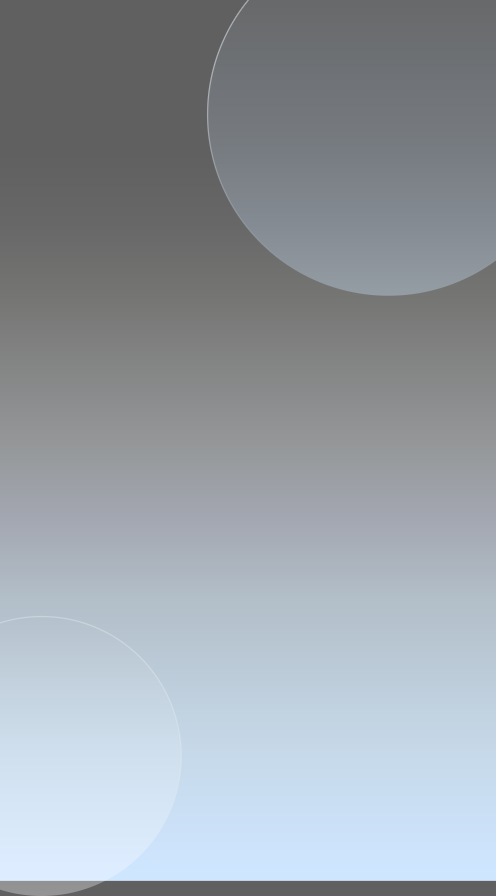
Write a Shadertoy shader that draws this background.

```glsl
// Two translucent glass discs over a vertical grey to pale blue gradient.
// The gradient blends a short list of stops; the discs are distance fields
// whose tint grows towards the bottom, each with a hairline rim.
// Lengths are in canvas heights, with the origin at the lower left.

#define STRIP_HEIGHT 0.0169
#define STRIP_COLOR vec3(0.376)
#define RIM_WIDTH 0.0014
#define RIM_COLOR vec3(0.88, 0.91, 0.92)
#define UPPER_DISC vec3(0.4335, 0.8724, 0.2025)
#define UPPER_TINT vec3(0.81, 0.90, 1.0)
#define UPPER_OPACITY 0.35
#define LOWER_DISC vec3(0.0465, 0.1563, 0.1563)
#define LOWER_TINT vec3(1.0)
#define LOWER_OPACITY 0.33

const int STOP_COUNT = 8;

// Each stop holds a colour and its height.
const vec4 STOPS[STOP_COUNT] = vec4[STOP_COUNT](
    vec4(0.810, 0.900, 1.000, 0.03),
    vec4(0.775, 0.847, 0.910, 0.167),
    vec4(0.698, 0.745, 0.784, 0.333),
    vec4(0.640, 0.655, 0.695, 0.42),
    vec4(0.585, 0.595, 0.602, 0.50),
    vec4(0.460, 0.460, 0.455, 0.667),
    vec4(0.405, 0.405, 0.405, 0.75),
    vec4(0.376, 0.376, 0.376, 0.83));

vec3 skyGradient(float height) {
    vec3 color = STOPS[0].rgb;
    for (int i = 1; i < STOP_COUNT; i++) {
        float blend = (height - STOPS[i - 1].w) / (STOPS[i].w - STOPS[i - 1].w);
        color = mix(color, STOPS[i].rgb, clamp(blend, 0.0, 1.0));
    }
    return color;
}

// Share of a pixel that lies inside a signed distance.
float coverage(float dist, float pixel) {
    return clamp(0.5 - dist / pixel, 0.0, 1.0);
}

// A disc is given as centre x, centre y, radius.
vec3 glassDisc(vec3 base, vec2 p, vec3 disc, vec3 tint, float opacity,
               float rimOpacity, float pixel) {
    float dist = length(p - disc.xy) - disc.z;
    float rise = clamp((p.y - disc.y) / (2.0 * disc.z) + 0.5, 0.0, 1.0);
    float fill = coverage(dist, pixel);
    float rim = fill - coverage(dist + RIM_WIDTH, pixel);
    vec3 color = mix(base, tint, fill * opacity * (1.0 - rise));
    return mix(color, RIM_COLOR, rim * rimOpacity * smoothstep(0.0, 0.7, rise));
}

void mainImage(out vec4 fragColor, in vec2 fragCoord) {
    float pixel = 1.0 / iResolution.y;
    vec2 p = fragCoord * pixel;

    // Backdrop and the dark strip along the bottom
    vec3 color = skyGradient(p.y);
    color = mix(color, STRIP_COLOR, coverage(p.y - STRIP_HEIGHT, pixel));

    // Glass discs
    color = glassDisc(color, p, UPPER_DISC, UPPER_TINT, UPPER_OPACITY, 0.55, pixel);
    color = glassDisc(color, p, LOWER_DISC, LOWER_TINT, LOWER_OPACITY, 0.45, pixel);

    fragColor = vec4(color, 1.0);
}
```
